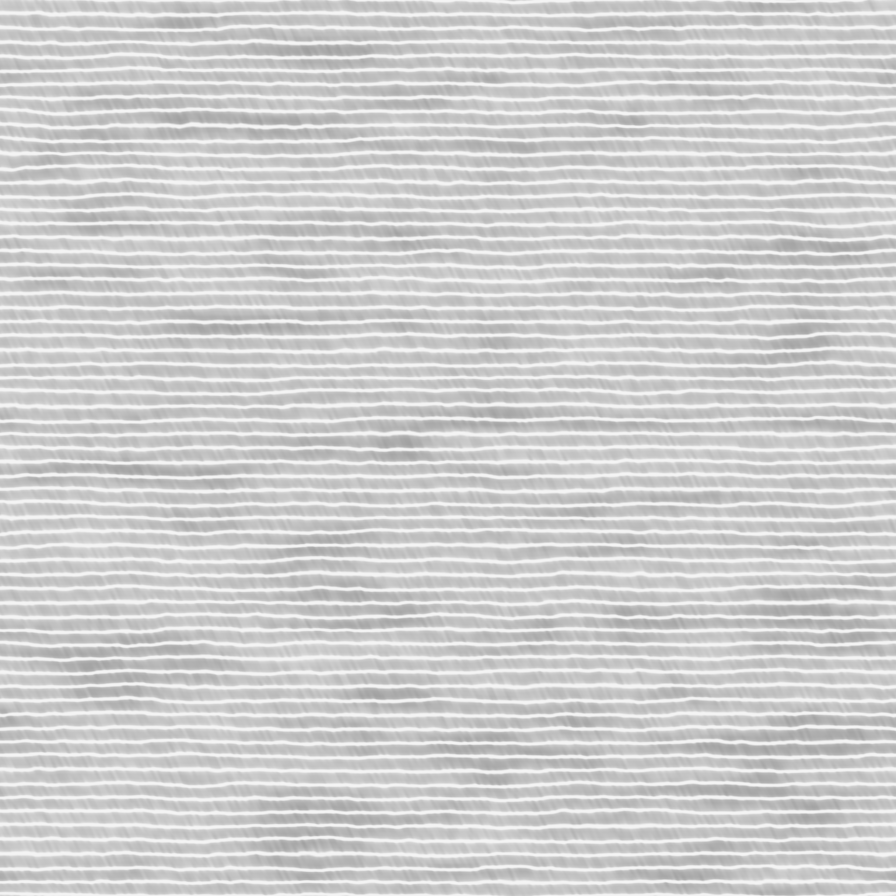
A WebGL 2 fragment shader for this texture:

```glsl
#version 300 es
precision highp float;
// Pale grey ribbed cloth: 64 thin white wavy ridges over slanted brushed fibres.
uniform vec2 u_resolution;
out vec4 fragColor;

float hash(vec2 cell) {
  uvec2 q = uvec2(cell) * uvec2(1597334673u, 3812015801u);
  uint n = (q.x ^ q.y) * 1597334673u;
  n = (n ^ (n >> 15)) * 2246822519u;
  return float((n ^ (n >> 13)) >> 8) / 16777216.0;
}

// Value noise that wraps after a whole number of cells.
float noise(vec2 p, vec2 period) {
  vec2 cell = floor(p), f = fract(p);
  f = f * f * (3.0 - 2.0 * f);
  vec2 a = mod(cell, period), b = mod(cell + 1.0, period);
  return mix(mix(hash(a), hash(vec2(b.x, a.y)), f.x),
             mix(hash(vec2(a.x, b.y)), hash(b), f.x), f.y);
}

float tiledNoise(vec2 uv, vec2 cells) {
  return noise(uv * cells, cells);
}

// Slanted fibres, restarted in every row so that they wrap vertically.
float fibres(float x, float row, float across, float cells) {
  float along = x * cells + across * cells / 128.0;
  return noise(vec2(along, row * 2.0 + across * 0.9), vec2(cells, 128.0));
}

void main() {
  vec2 uv = gl_FragCoord.xy / u_resolution;

  // Rows bend gently and carry a finer ripple.
  float bend = (tiledNoise(uv, vec2(14.0, 32.0)) - 0.5) * 0.32;
  float ripple = (tiledNoise(uv, vec2(70.0, 64.0)) - 0.5) * 0.12;
  float height = uv.y * 64.0 + bend + ripple;
  float row = mod(floor(height), 64.0);
  float across = fract(height);
  float ridgeDistance = min(across, 1.0 - across);

  float fine = fibres(uv.x, row, across, 256.0) - 0.5;
  float coarse = fibres(uv.x, row, across, 128.0) - 0.5;
  float streak = fine * 0.7 + coarse * 0.3;

  // Broad, flat smudges of shade.
  float cloud = tiledNoise(uv, vec2(9.0, 36.0)) * 0.6
              + tiledNoise(uv, vec2(20.0, 64.0)) * 0.4;
  float smudge = smoothstep(0.55, 0.9, cloud);

  float shade = 0.755 + streak * 0.1 - (cloud - 0.5) * 0.09 - smudge * 0.06;
  shade += 0.05 * (1.0 - smoothstep(0.1, 0.38, ridgeDistance));

  // Bright ridge whose edges are frayed by the fibres.
  float frayed = ridgeDistance - streak * 0.05;
  float ridge = 1.0 - smoothstep(0.04, 0.2, frayed);
  shade = mix(shade, 0.955, ridge);

  fragColor = vec4(vec3(shade), 1.0);
}
```
